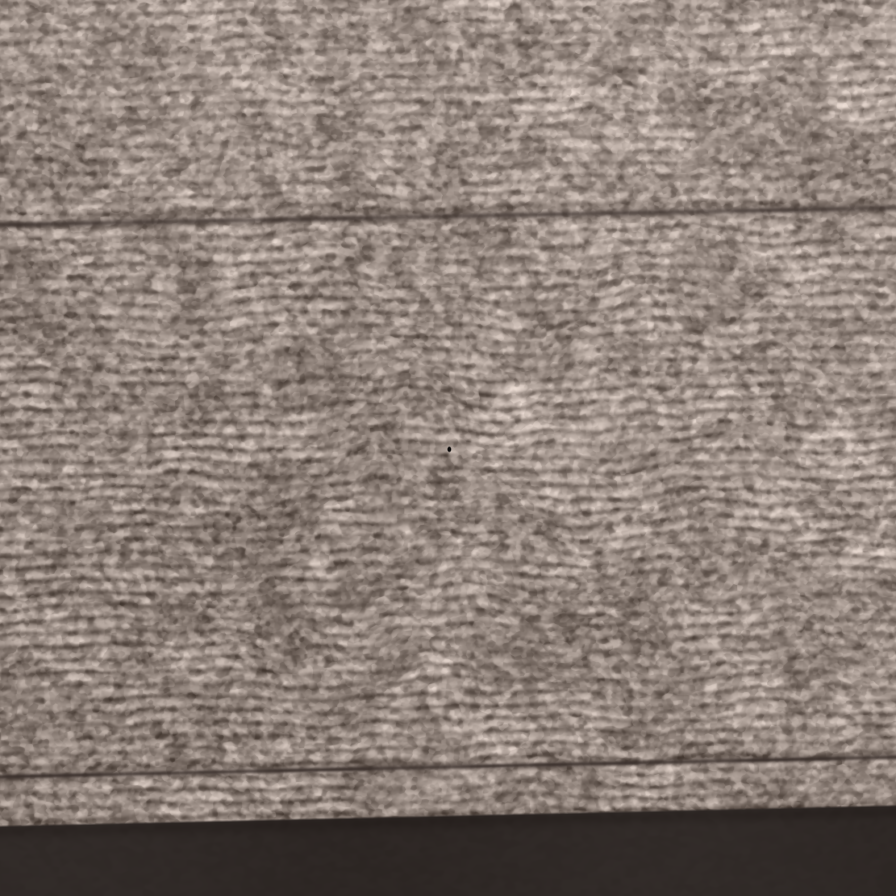
Write a Shadertoy shader that draws this texture.

```glsl
const vec3 CLOTH = vec3(0.590, 0.538, 0.507);
const vec3 TONE_TINT = vec3(1.0, 0.98, 0.97);
const vec3 SHADOW = vec3(0.185, 0.160, 0.150);
const vec3 SEAM_COLOR = vec3(0.22, 0.18, 0.165);

// Lines run as height at the left side, then rise across the canvas.
const vec2 UPPER_SEAM = vec2(0.749, 0.019);
const vec2 LOWER_SEAM = vec2(0.133, 0.022);
const vec2 HEM = vec2(0.078, 0.023);
const float UPPER_SEAM_WIDTH = 0.0036;
const float LOWER_SEAM_WIDTH = 0.0029;
const float HEM_SOFTNESS = 0.0018;

const float RIB_COUNT = 68.0;
const float RIB_SLOPE = 0.015;
const float RIB_DEPTH = 0.072;
const vec2 YARN_CELLS = vec2(105.0, 150.0);
const vec2 FIBRE_CELLS = vec2(215.0, 235.0);
const vec2 MOTTLE_CELLS = vec2(17.0, 21.0);
const float YARN_CONTRAST = 0.27;
const float FIBRE_CONTRAST = 0.17;
const float MOTTLE_CONTRAST = 0.10;

const vec2 HOLE_CENTER = vec2(0.5015, 0.4985);
const float HOLE_RADIUS = 0.0026;
const float TAU = 6.2831853;

vec3 hash3(vec2 cell) {
    vec3 q = fract(vec3(cell.xyx) * vec3(0.1031, 0.1030, 0.0973));
    q += dot(q, q.yxz + 33.33);
    return fract((q.xxy + q.yzz) * q.zyx);
}

// Smooth cellular noise: random cell tones blended by distance, centred on zero.
float cellTone(vec2 p) {
    vec2 base = floor(p);
    float sum = 0.0, weights = 0.0;
    for (int y = -1; y <= 1; y++) {
        for (int x = -1; x <= 1; x++) {
            vec2 cell = base + vec2(x, y);
            vec3 h = hash3(cell + 50.0);
            vec2 d = cell + h.xy - p;
            float w = exp(-5.0 * dot(d, d));
            sum += w * h.z;
            weights += w;
        }
    }
    return sum / weights - 0.5;
}

// Layered sines bend the ribs, most strongly in the middle of the panel.
float ribWarp(vec2 p) {
    float slack = 0.35 + exp(-7.0 * dot(p - vec2(0.55, 0.47), p - vec2(0.55, 0.47)));
    float wave = sin(p.x * 17.0 + p.y * 7.0)
               + 0.6 * sin(p.x * 31.0 - p.y * 19.0 + 1.3)
               + 0.35 * sin(p.x * 57.0 + p.y * 43.0 + 4.0);
    return 0.0032 * slack * wave;
}

float above(vec2 p, vec2 line) {
    return p.y - line.x - line.y * p.x;
}

float band(float d, float width) {
    return exp(-d * d / (width * width));
}

float weaveTone(vec2 p) {
    vec2 q = vec2(p.x, p.y - RIB_SLOPE * p.x + ribWarp(p));
    float mottle = cellTone(p * MOTTLE_CELLS);
    float patchy = cellTone(p * MOTTLE_CELLS * 2.3 + 31.0);
    float phase = TAU * RIB_COUNT * q.y + 2.2 * patchy;
    float rib = sin(phase) + 0.22 * sin(2.0 * phase + 0.8);
    float strength = RIB_DEPTH * (0.9 + 1.2 * mottle) * mix(1.0, 0.7, smoothstep(0.5, 0.9, p.y));
    float yarn = cellTone(q * YARN_CELLS);
    float fibre = cellTone(q * FIBRE_CELLS + 17.0);
    return rib * strength + yarn * YARN_CONTRAST + fibre * FIBRE_CONTRAST
         + (mottle + 0.7 * patchy) * MOTTLE_CONTRAST;
}

// Broad light: brighter above, dimmer at the lower left.
float broadLight(vec2 p) {
    float light = 0.045 * (p.y - 0.45) + 0.02 * (p.x - 0.5);
    light -= 0.035 * exp(-9.0 * dot(p - vec2(0.2, 0.4), p - vec2(0.2, 0.4)));
    return light + 0.008 * sin(p.x * 13.0 + 2.0 * sin(p.y * 6.0));
}

void mainImage(out vec4 fragColor, in vec2 fragCoord) {
    vec2 p = fragCoord / iResolution.xy;
    float pixel = 1.0 / iResolution.y;

    // Ribbed cloth
    float tone = weaveTone(p) + broadLight(p);
    float upper = above(p, UPPER_SEAM);
    float lower = above(p, LOWER_SEAM);
    float hem = above(p, HEM);

    // Folds catch light below each seam and shade its upper side
    tone += 0.035 * band(upper + 0.012, 0.007) - 0.05 * band(upper - 0.006, 0.008);
    tone += 0.030 * band(lower + 0.010, 0.006) - 0.06 * band(lower - 0.005, 0.007);
    tone -= 0.06 * band(hem, 0.007);
    vec3 color = CLOTH + TONE_TINT * tone;

    // Seams, slightly uneven along their length
    float uneven = 0.9 + 0.1 * sin(p.x * 23.0 + sin(p.x * 61.0));
    color = mix(color, SEAM_COLOR, 0.72 * uneven * band(upper, UPPER_SEAM_WIDTH));
    color = mix(color, SEAM_COLOR, 0.88 * uneven * band(lower, LOWER_SEAM_WIDTH));

    // Small hole
    float hole = length((p - HOLE_CENTER) * vec2(1.25, 0.9)) - HOLE_RADIUS;
    color = mix(color, vec3(0.03), 1.0 - smoothstep(-pixel, pixel, hole));

    // Dark gap under the hem
    vec3 gap = SHADOW + 0.008 * sin(p.x * 9.0 + 1.0) + 0.012 * cellTone(p * YARN_CELLS);
    gap -= 0.025 * band(hem + 0.006, 0.008);
    float edge = max(HEM_SOFTNESS, pixel);
    color = mix(gap, color, smoothstep(-edge, edge, hem));

    fragColor = vec4(clamp(color, 0.0, 1.0), 1.0);
}
```
